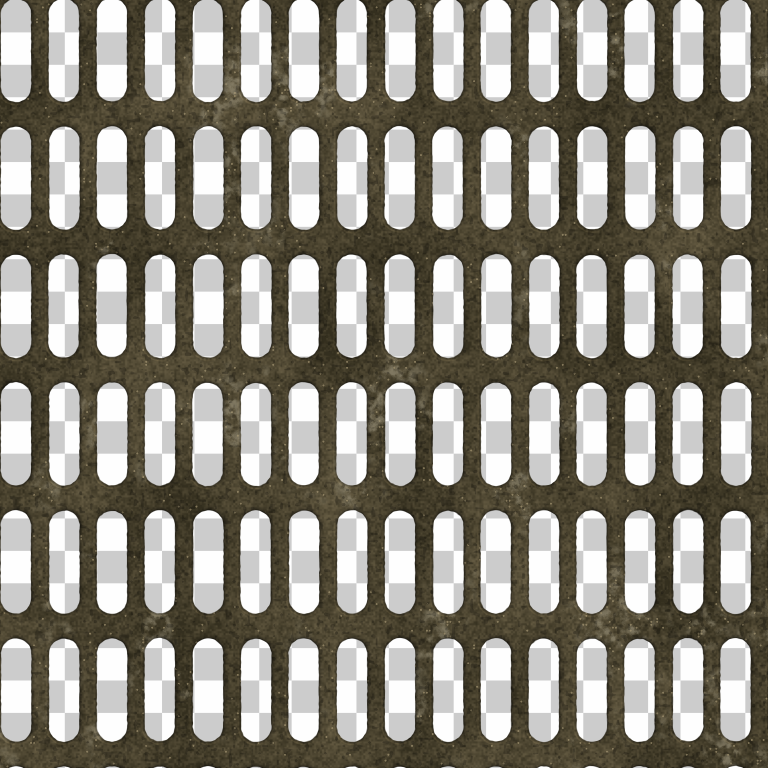
Give the GLSL for this pattern, as a WebGL 2 fragment shader.

```glsl
#version 300 es
precision highp float;
// Weathered metal grating: 16 by 6 upright rounded slots over a pale checkerboard.
// Slots are a repeated capsule distance; the metal is layered value noise
// with grain, pale stains, small flecks and a shaded rim round each slot.

uniform vec2 u_resolution;
out vec4 fragColor;

// Integer hash of a lattice point, 0 to 1
float hash(vec2 cell) {
    uvec2 k = uvec2(ivec2(cell) + 4096);
    uint h = k.x * 73857u + k.y * 917519u;
    h = (h ^ (h >> 15u)) * 739391u;
    h = (h ^ (h >> 13u)) * 519227u;
    h ^= h >> 16u;
    return float(h & 65535u) / 65535.0;
}

float valueNoise(vec2 p) {
    vec2 i = floor(p), f = fract(p);
    f = f * f * (3.0 - 2.0 * f);
    return mix(mix(hash(i), hash(i + vec2(1, 0)), f.x),
               mix(hash(i + vec2(0, 1)), hash(i + vec2(1, 1)), f.x), f.y);
}

float fbm(vec2 p) {
    float sum = 0.0, amplitude = 0.5;
    for (int octave = 0; octave < 5; octave++) {
        sum += amplitude * valueNoise(p);
        p = mat2(1.6, 1.2, -1.2, 1.6) * p + 17.3;
        amplitude *= 0.5;
    }
    return sum / 0.97;
}

float capsule(vec2 p, float halfLength, float radius) {
    p.y -= clamp(p.y, -halfLength, halfLength);
    return length(p) - radius;
}

// Two-tone squares counted from the upper left corner
vec3 checkerboard(vec2 uv, float pixel) {
    vec2 g = vec2(uv.x, 1.0 - uv.y) * 23.7;
    vec2 edge = 0.5 - abs(fract(g) - 0.5);
    vec2 side = (1.0 - 2.0 * mod(floor(g), 2.0)) * clamp(edge / (11.85 * pixel), 0.0, 1.0);
    return mix(vec3(0.995), vec3(0.80), 0.5 + 0.5 * side.x * side.y);
}

vec3 wornMetal(vec2 uv) {
    float blotch = fbm(uv * 9.0);
    float grain = 0.6 * valueNoise(uv * 390.0) + 0.4 * valueNoise(uv * 170.0 + 31.0);
    float tone = 0.38 + 0.9 * (blotch - 0.5) + 0.85 * (grain - 0.5);
    vec3 color = mix(vec3(0.205, 0.185, 0.12), vec3(0.41, 0.37, 0.27), clamp(tone, 0.0, 1.2));

    // Pale mineral stains, broken up by the grain
    float patches = smoothstep(0.54, 0.76, fbm(uv * vec2(15.0, 11.0) + 53.0));
    float stain = patches * smoothstep(0.42, 0.78, fbm(uv * 95.0 + 9.0));
    color = mix(color, vec3(0.56, 0.53, 0.44), 0.75 * stain);

    // Scattered flecks, denser inside the stains
    vec2 f = uv * 260.0;
    float chance = hash(floor(f) + 701.0);
    float fleck = smoothstep(0.5, 0.15, length(fract(f) - 0.5));
    fleck *= step(0.988 - 0.05 * patches, chance);
    color = mix(color, vec3(0.66, 0.60, 0.46), 0.65 * fleck);

    // Small dark pits
    float pits = smoothstep(0.68, 0.85, valueNoise(uv * 210.0 + 83.0));
    return color * (1.0 - 0.22 * pits);
}

void main() {
    vec2 uv = gl_FragCoord.xy / u_resolution;
    float pixel = 1.0 / min(u_resolution.x, u_resolution.y);

    // Slot lattice with a slight shift per slot
    vec2 count = vec2(16.0, 6.0);
    vec2 grid = uv * count - vec2(0.333, 0.609) + 0.5;
    vec2 slot = floor(grid);
    vec2 local = (fract(grid) - 0.5) / count;
    local -= 0.0012 * (vec2(hash(slot + 11.0), hash(slot + 47.0)) - 0.5);
    float d = capsule(local, 0.0475, 0.0197);
    d += 0.0009 * (valueNoise(uv * 240.0 + 5.0) - 0.5);

    // Facing of the slot wall: positive toward the upper right
    vec2 outward = local - vec2(0.0, clamp(local.y, -0.0475, 0.0475));
    float facing = dot(outward / max(length(outward), 0.0001), vec2(0.6, 0.8));

    // Rim shadow, strongest above and right, with a faint lit lip opposite
    vec3 metal = wornMetal(uv);
    float rim = max(d, 0.0);
    metal *= 1.0 - (0.45 + 0.25 * facing) * exp(-rim / 0.0022);
    float lip = smoothstep(0.002, 0.0, abs(rim - 0.0035));
    metal += vec3(0.07, 0.06, 0.04) * lip * max(-facing, 0.0);

    float cover = smoothstep(-0.75 * pixel, 0.75 * pixel, d);
    fragColor = vec4(mix(checkerboard(uv, pixel), metal, cover), 1.0);
}
```
